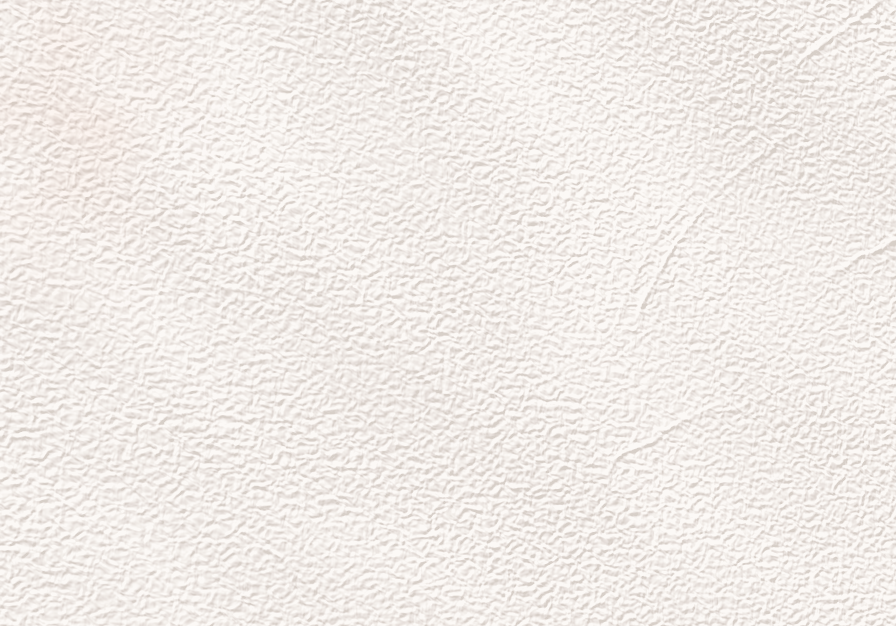
A Shadertoy shader for this texture:

```glsl
// Off-white embossed plaster paper: fine pebbled grain with faint diagonal creases and a blush stain.

const vec3 HIGHLIGHT = vec3(0.988, 0.976, 0.966);
const vec3 PAPER     = vec3(0.952, 0.934, 0.917);
const vec3 HOLLOW    = vec3(0.910, 0.882, 0.866);
const vec3 SHADOW    = vec3(0.845, 0.812, 0.786);
const vec3 BLUSH     = vec3(1.0, 0.980, 0.972);

const vec2  GRAIN_FREQ   = vec2(98.0, 118.0); // cells per canvas height
const float FINE_GRAIN   = 0.24;              // weight of the second octave
const float RELIEF       = 3.8;               // strength of the lighting
const float LIGHT_STEP   = 0.0036;            // distance between height samples
const vec2  LIGHT_DIR    = vec2(-0.42, 0.91);
const float TONE_DRIFT   = 0.65;              // broad light and dark areas
const int   CREASES      = 20;
const float CREASE_WIDTH = 0.0040;
const float CREASE_RISE  = 0.75;
const vec2  ARC_CENTER   = vec2(1.55, 0.30);
const float ARC_RADIUS   = 0.565;

float hash(vec2 p) {
    vec3 q = fract(vec3(p.xyx) * 0.1031);
    q += dot(q, q.yzx + 33.33);
    return fract((q.x + q.y) * q.z);
}

float cornerSlope(vec2 cell, vec2 offset) {
    float angle = 6.28318 * hash(cell);
    return dot(vec2(cos(angle), sin(angle)), offset);
}

float gradientNoise(vec2 p) {
    vec2 i = floor(p), f = fract(p);
    vec2 u = f * f * f * (f * (f * 6.0 - 15.0) + 10.0);
    vec2 e = vec2(1.0, 0.0);
    float low  = mix(cornerSlope(i, f), cornerSlope(i + e, f - e), u.x);
    float high = mix(cornerSlope(i + e.yx, f - e.yx), cornerSlope(i + 1.0, f - 1.0), u.x);
    return mix(low, high, u.y);
}

// Pebbles, coarser on the left and finer on the right
float grainHeight(vec2 p) {
    vec2 q = p * (0.88 + 0.11 * p.x) * GRAIN_FREQ;
    q += 0.7 * vec2(gradientNoise(q * 0.4 + 31.0), gradientNoise(q * 0.4 + 77.0));
    return gradientNoise(q + 200.0) + FINE_GRAIN * gradientNoise(q * 2.1 + 400.0);
}

float ridge(float d) {
    d /= CREASE_WIDTH;
    return exp(-d * d);
}

// Scattered strokes falling to the right, rising ones near the right side
float creaseHeight(vec2 p) {
    float wobble = 0.012 * gradientNoise(p * 14.0 + 50.0) + 0.003 * gradientNoise(p * 45.0 + 90.0);
    float height = 0.0;
    for (int i = 0; i < CREASES; i++) {
        float id = float(i) + 3.0;
        vec2 center = vec2(1.43 * fract(id * 0.618), hash(vec2(id, 8.0)));
        float angle = center.x < 1.05 ? -0.75 : 0.5;
        angle += 0.4 * (hash(vec2(id, 21.0)) - 0.5);
        vec2 along = vec2(cos(angle), sin(angle));
        vec2 d = p - center;
        vec2 q = vec2(dot(d, along), dot(d, vec2(-along.y, along.x)));
        q.y += wobble + 0.8 * (hash(vec2(id, 34.0)) - 0.3) * q.x * q.x;
        float reach = mix(0.06, 0.22, hash(vec2(id, 55.0)));
        float fade = 1.0 - smoothstep(reach * 0.5, reach, abs(q.x));
        height += ridge(q.y) * fade * mix(0.4, 1.0, hash(vec2(id, 71.0)));
    }
    // Pair of long sweeping arcs
    float arcDistance = length(p - ARC_CENTER) - ARC_RADIUS + 0.4 * wobble;
    float arcFade = smoothstep(0.44, 0.52, p.y) * (1.0 - smoothstep(1.4, 1.6, p.x));
    height += arcFade * (ridge(arcDistance) + 0.5 * ridge(arcDistance - 0.03));
    return CREASE_RISE * height * smoothstep(-0.4, 0.1, gradientNoise(p * 9.0 + 12.0));
}

float surfaceHeight(vec2 p) {
    return grainHeight(p) + creaseHeight(p);
}

// Four-stop ramp from shaded hollows to lit crests
vec3 plasterColor(float tone) {
    vec3 color = mix(SHADOW, HOLLOW, clamp((tone + 1.8) / 0.95, 0.0, 1.0));
    color = mix(color, PAPER, clamp((tone + 0.85) / 0.85, 0.0, 1.0));
    return mix(color, HIGHLIGHT, clamp(tone / 0.9, 0.0, 1.0));
}

void mainImage(out vec4 fragColor, in vec2 fragCoord) {
    vec2 p = fragCoord / iResolution.y;

    // Relief lit from the upper left
    float slope = surfaceHeight(p) - surfaceHeight(p + LIGHT_DIR * LIGHT_STEP);

    // Broad drift of tone and contrast, stretched along the falling diagonal
    vec2 diagonal = vec2(p.x - p.y, 2.0 * (p.x + p.y));
    float drift = gradientNoise(diagonal * 1.3 + 5.0) + 0.4 * gradientNoise(diagonal * 3.7 + 19.0);
    float contrast = 1.0 + 0.4 * gradientNoise(diagonal * 2.0 + 63.0);
    float tone = RELIEF * contrast * slope + TONE_DRIFT * drift;
    vec3 color = plasterColor(tone);

    // Blush stain in the upper left
    vec2 stain = (p - vec2(0.10, 0.80)) / vec2(0.16, 0.20);
    float stainAmount = exp(-dot(stain, stain)) * (0.8 + gradientNoise(p * 9.0 + 40.0));
    color *= mix(vec3(1.0), BLUSH, stainAmount);

    fragColor = vec4(color, 1.0);
}
```
